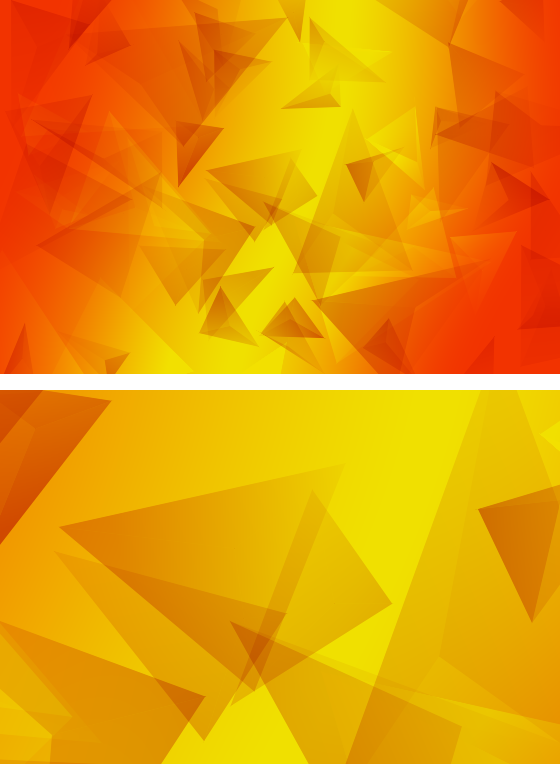
Top, the full canvas; bottom, a detail of the centre.
This background is drawn by a Shadertoy shader. Its source:

```glsl
vec3 hash3(float n) {
    vec3 p = fract(n * vec3(0.1031, 0.1030, 0.0973));
    p += dot(p, p.yzx + 33.33);
    return fract((p.xxy + p.yzz) * p.zyx);
}

vec2 polar(float angle) {
    return vec2(cos(angle), sin(angle));
}

// Signed distance to the line a-b, positive on its left
float edgeDistance(vec2 p, vec2 a, vec2 b) {
    vec2 e = normalize(b - a), v = p - a;
    return e.x * v.y - e.y * v.x;
}

float triangleMask(vec2 p, vec2 a, vec2 b, vec2 c, float pixel) {
    float d = min(edgeDistance(p, a, b), min(edgeDistance(p, b, c), edgeDistance(p, c, a)));
    return smoothstep(-0.6 * pixel, 0.6 * pixel, d);
}

// Yellow diagonal band falling off to orange and red
vec3 glow(vec2 p) {
    float d = p.x - mix(0.66, 0.95, p.y) + 0.04 * sin(6.0 * p.y + 1.0);
    d = d > 0.0 ? d * 1.22 : -d;
    d += 0.3 * (p.y - 0.5) * (p.y - 0.5) * smoothstep(0.2, 0.8, d);
    float t = smoothstep(-0.08, 0.86, d);
    return vec3(mix(0.94, 0.95, t), mix(0.9, 0.2, t), 0.0);
}

void mainImage(out vec4 fragColor, in vec2 fragCoord) {
    float pixel = 1.0 / iResolution.y;
    vec2 p = fragCoord * pixel;
    float aspect = iResolution.x * pixel;
    vec3 color = glow(p);

    // Translucent faceted shards on a jittered grid
    for (int i = 0; i < 60; i++) {
        float seed = float(i) * 7.31 + 3.7;
        vec3 place = hash3(seed), form = hash3(seed + 101.3);
        vec3 spread = hash3(seed + 211.9), weight = hash3(seed + 307.1) + 0.12;

        vec2 cell = vec2(i % 10, i / 10);
        vec2 center = (cell + 0.5 + 1.3 * (place.xy - 0.5)) / vec2(10, 6) * vec2(aspect, 1.0);
        float size = mix(0.11, 0.36, form.x * form.x);
        if (distance(p, center) > size + pixel) continue;

        // Spiky outline: one long corner and two shorter ones
        float turn = 6.2832 * place.z;
        vec2 corner[3];
        corner[0] = center + size * polar(turn);
        corner[1] = center + size * mix(0.35, 0.95, spread.x) * polar(turn + 2.1 + 0.7 * (spread.y - 0.5));
        corner[2] = center + size * mix(0.35, 0.8, spread.z) * polar(turn + 4.2 + 0.7 * (form.y - 0.5));
        vec2 peak = (corner[0] * weight.x + corner[1] * weight.y + corner[2] * weight.z)
                  / (weight.x + weight.y + weight.z);

        bool isLight = form.z < 0.3;
        bool isFaceted = spread.y > 0.35;
        vec3 facetShade = isFaceted ? hash3(seed + 419.7) : vec3(0.5);
        float fade = clamp(0.6 + 0.65 * dot(p - peak, polar(turn + 5.0 * form.y)) / size, 0.12, 1.0);
        float strength = fade * mix(1.15, 0.65, form.x);

        for (int k = 0; k < 3; k++) {
            float mask = triangleMask(p, peak, corner[k], corner[(k + 1) % 3], pixel);
            float amount = mask * strength * mix(0.15, 1.0, facetShade[k]);
            vec3 tint = isLight ? vec3(0.02, 0.42, 0.0) : vec3(-0.13, -0.5, 0.0);
            color = min(color * (1.0 + amount * tint), vec3(0.96, 0.88, 0.0));
        }
    }
    fragColor = vec4(color, 1.0);
}
```
